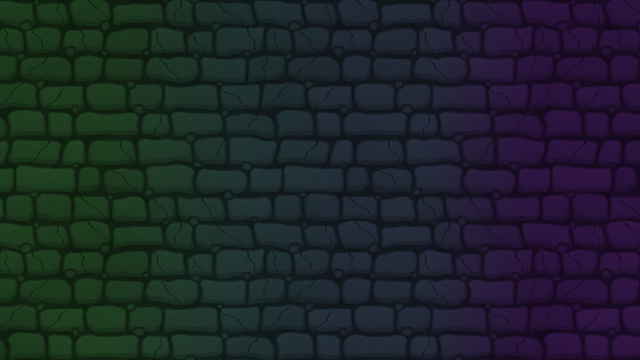
Reproduce this texture procedurally as a Shadertoy shader.

```glsl
const vec2 TILE = vec2(0.745, 0.618);   // one repeat, in canvas heights
const float ROWS = 8.0;                 // courses per repeat
const float ROW_OFFSET = 0.07;
const float GAP = 0.0040;               // half the mortar width

const vec3 GREEN = vec3(0.112, 0.232, 0.115);
const vec3 TEAL = vec3(0.120, 0.192, 0.192);
const vec3 SLATE = vec3(0.128, 0.162, 0.212);
const vec3 PURPLE = vec3(0.172, 0.073, 0.245);

float hash(vec2 p) {
    vec3 a = fract(p.xyx * 0.1031);
    a += dot(a, a.yzx + 33.33);
    return fract((a.x + a.y) * a.z);
}

// Value noise that wraps after the given number of cells
float noise(vec2 p, vec2 period) {
    vec2 i = floor(p), f = fract(p);
    f = f * f * (3.0 - 2.0 * f);
    vec2 a = mod(i, period), b = mod(i + 1.0, period);
    return mix(mix(hash(a), hash(vec2(b.x, a.y)), f.x),
               mix(hash(vec2(a.x, b.y)), hash(b), f.x), f.y);
}

float roundedBox(vec2 p, vec2 halfSize, float radius) {
    vec2 q = abs(p) - halfSize + radius;
    return length(max(q, 0.0)) + min(max(q.x, q.y), 0.0) - radius;
}

float stonesInRow(float row) {
    return 6.0 + step(0.45, hash(vec2(row, 71.0)));
}

// Jittered joint position, in average stone widths
float joint(float i, float row, float count) {
    return i + 0.70 * (hash(vec2(mod(i, count), row + 11.0)) - 0.5);
}

// Left joint, right joint and index of the stone at x
vec3 findStone(float x, float row, float count) {
    float i = floor(x);
    if (x < joint(i, row, count)) i -= 1.0;
    else if (x >= joint(i + 1.0, row, count)) i += 1.0;
    return vec3(joint(i, row, count), joint(i + 1.0, row, count), i);
}

float rowX(float x, float row, float count) {
    return x / TILE.x * count + 3.0 * hash(vec2(row, 29.0));
}

// Jagged crack: signed sideways distance from its centre line
float crackOffset(vec2 q, float halfWidth, vec2 seed) {
    float slant = 2.8 * (hash(seed + 5.0) - 0.5);
    float start = halfWidth * 1.2 * (hash(seed + 9.0) - 0.5);
    float zigzag = 0.018 * (abs(fract(q.y * 27.0 + hash(seed)) - 0.5) - 0.25);
    return (q.x - start - slant * q.y - zigzag) / sqrt(1.0 + slant * slant);
}

// Small stones wedged where joints meet the line between two courses
float pebbles(float x, float rowCoord, float pitch) {
    float line = floor(rowCoord + 0.5);
    float row = mod(line, ROWS), count = stonesInRow(row);
    float u = rowX(x, row, count);
    vec3 stone = findStone(u, row, count);
    float d = 1.0;
    for (int k = 0; k < 2; k++) {
        vec2 seed = vec2(mod(stone.z + float(k), count), row + 43.0);
        vec2 q = vec2((u - stone[k]) * TILE.x / count, (line - rowCoord) * pitch);
        q += 0.014 * (vec2(hash(seed + 3.0), hash(seed + 6.0)) - 0.5);
        float radius = mix(0.006, 0.013, hash(seed + 8.0));
        float pebble = roundedBox(q, radius * vec2(1.05, 0.9), radius * 0.8);
        d = min(d, hash(seed) < 0.42 ? pebble : 1.0);
    }
    return d;
}

// Brightness of the wall relative to a lit stone face
float wallShade(vec2 p, float aa) {
    float pitch = TILE.y / ROWS;
    vec2 cells = vec2(24.0, 20.0);
    vec2 grid = p / TILE * cells;
    p += 0.007 * (vec2(noise(grid, cells), noise(grid + 7.0, cells)) - 0.5);
    p += 0.014 * (vec2(noise(grid * 0.5, cells * 0.5), noise(grid * 0.5 + 5.0, cells * 0.5)) - 0.5);

    float rowCoord = (1.0 - p.y) / pitch + ROW_OFFSET;
    float row = mod(floor(rowCoord), ROWS), count = stonesInRow(row);
    float u = rowX(p.x, row, count), unit = TILE.x / count;
    vec3 stone = findStone(u, row, count);
    vec2 seed = vec2(mod(stone.z, count), row + 17.0);

    // Stone outline: tilted, uneven in height, each corner worn differently
    vec2 q = vec2((u - 0.5 * (stone.x + stone.y)) * unit, (0.5 - fract(rowCoord)) * pitch);
    vec2 halfSize = vec2(0.5 * (stone.y - stone.x) * unit, 0.5 * pitch) - GAP;
    float trim = 0.0045 * hash(seed + 2.0);
    q.y += trim + 0.08 * (hash(seed + 4.0) - 0.5) * q.x;
    q.x += 0.14 * (hash(seed + 7.0) - 0.5) * q.y;
    halfSize.y -= trim;
    vec2 corner = step(0.0, q) * vec2(31.0, 57.0);
    float radius = min(mix(0.006, 0.026, hash(seed + corner + 1.0)), halfSize.x * 0.9);
    float body = roundedBox(q, halfSize, radius);
    float pebble = pebbles(p.x, rowCoord, pitch);
    body = max(body, 0.004 - pebble);

    // Bevel, raised face and softly lit upper rim
    float face = roundedBox(q - vec2(0.0, 0.0035), halfSize - vec2(0.005, 0.0075), radius * 0.8);
    float shade = mix(0.79, 0.99 + 1.6 * q.y, smoothstep(0.003, -0.003, face));
    shade += 0.09 * smoothstep(0.005, 0.0, abs(face)) * smoothstep(0.0, 0.025, q.y);
    shade *= 0.95 + 0.10 * hash(seed + 12.0);

    // Cracks on some stones, opening towards the top
    float crack = crackOffset(q, halfSize.x, seed);
    float cracked = step(0.54, hash(seed + 15.0)) * step(0.030, halfSize.x);
    float width = 0.0012 + 0.035 * max(q.y, 0.0) * hash(seed + 18.0);
    shade += 0.06 * cracked * smoothstep(0.003, 0.0, abs(crack - width - 0.002));
    shade = mix(shade, 0.54, cracked * smoothstep(width + aa, width - aa, abs(crack)));

    // Mortar, then stone, then pebbles
    float mortar = 0.47 + 0.10 * noise(grid * 2.0, cells * 2.0);
    shade = mix(mortar, shade, smoothstep(aa, -aa, body));
    float pebbleShade = mix(0.72, 0.90, smoothstep(-0.001, -0.005, pebble));
    return mix(shade, pebbleShade, smoothstep(aa, -aa, pebble));
}

// Coloured light running across the canvas
vec3 lightTint(float x) {
    vec3 tint = mix(GREEN, TEAL, smoothstep(0.13, 0.41, x));
    tint = mix(tint, SLATE, smoothstep(0.36, 0.58, x));
    return mix(tint, PURPLE, smoothstep(0.62, 0.86, x));
}

void mainImage(out vec4 fragColor, in vec2 fragCoord) {
    vec2 p = fragCoord / iResolution.y;
    float shade = wallShade(p, 0.8 / iResolution.y);
    float grain = 0.97 + 0.06 * noise(p * 210.0, vec2(512.0));
    float glow = 0.98 + 0.12 * noise(p * 3.5, vec2(64.0)) - 0.06 * p.y;
    vec3 color = lightTint(fragCoord.x / iResolution.x) * shade * grain * glow;
    fragColor = vec4(color, 1.0);
}
```
